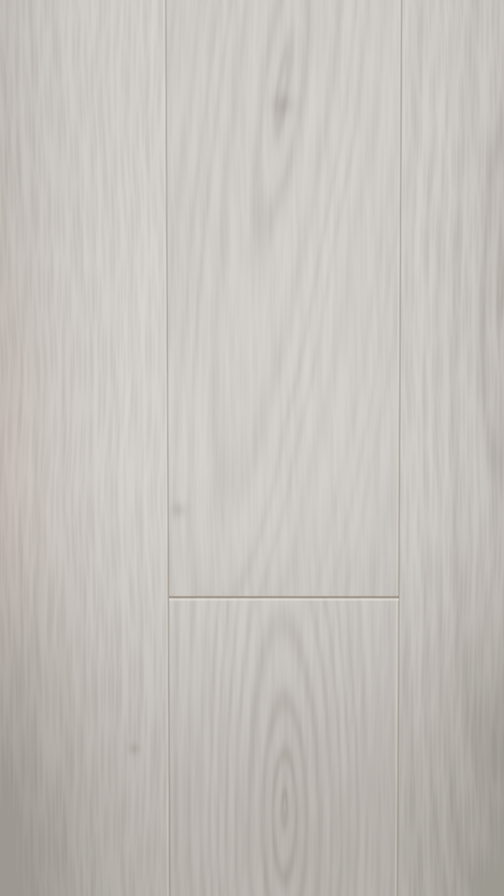
Reproduce this texture procedurally as a Shadertoy shader.

```glsl
// Pale oak floor: wide staggered planks with arched grain, pores, knots and soft shading.

const vec3 LIGHT_OAK = vec3(0.825, 0.812, 0.795);
const vec3 MID_OAK = vec3(0.73, 0.71, 0.69);
const vec3 DARK_OAK = vec3(0.635, 0.62, 0.592);
const vec3 GROOVE = vec3(0.56, 0.52, 0.47);
const vec3 BEVEL = vec3(0.88, 0.87, 0.84);
const vec2 PLANK = vec2(0.46, 2.4);      // width, length
const vec2 CORNER = vec2(0.333, 0.593);  // where one plank starts

vec2 hash2(vec2 p) {
    vec3 q = fract(p.xyx * vec3(0.1031, 0.103, 0.0973));
    q += dot(q, q.yzx + 33.33);
    return fract((q.xx + q.yz) * q.zy);
}

// Distance to the nearest scattered point
float cellular(vec2 p) {
    vec2 cell = floor(p), f = fract(p);
    float nearest = 2.0;
    for (int j = -1; j <= 1; j++)
        for (int i = -1; i <= 1; i++) {
            vec2 o = vec2(i, j);
            nearest = min(nearest, length(o + hash2(cell + o) - f));
        }
    return nearest;
}

// Smooth wandering value, roughly -1 to 1
float layeredSines(vec2 p) {
    float sum = 0.0, amp = 0.5;
    for (int i = 0; i < 4; i++) {
        sum += amp * sin(p.x + 1.7 * sin(p.y + float(i)));
        p = mat2(1.5, 0.9, -0.9, 1.5) * p + 2.3;
        amp *= 0.55;
    }
    return sum;
}

float line(float d, float halfWidth, float px) {
    return 1.0 - smoothstep(halfWidth - px, halfWidth + px, abs(d));
}

// Growth heart of a plank: centre, flattening, lean
vec4 plankHeart(vec2 id) {
    if (id.x < 0.0) return vec4(-0.5, 0.8, 0.08, 0.0);
    if (id.x > 0.0) return vec4(0.99, 1.2, 0.1, 0.02);
    return id.y < 0.0 ? vec4(0.565, 0.18, 0.18, 0.0) : vec4(0.56, 1.6, 0.12, 0.13);
}

// Nested arches around the heart, fading to straight grain
float rings(vec2 p, vec4 heart, float spacing) {
    vec2 q = p - heart.xy;
    q.x -= heart.w * q.y;
    float d = length(vec2(q.x, q.y * heart.z));
    d += 0.007 * layeredSines(p * vec2(9.0, 3.5));
    float wave = 0.5 + 0.5 * sin(6.2832 * d / spacing + 1.8 * sin(d * 47.0));
    return wave * wave * (0.2 + 0.8 * exp(-7.0 * d)) + 0.45 * exp(-42.0 * d);
}

// Short dark dashes that follow the grain
float pores(vec2 p, vec2 scale) {
    return 1.0 - smoothstep(0.1, 0.65, cellular(p * scale));
}

float knots(vec2 p) {
    vec3 spots[3] = vec3[3](vec3(0.562, 1.57, 0.022), vec3(0.354, 0.766, 0.015),
                            vec3(0.262, 0.292, 0.011));
    float sum = 0.0;
    for (int i = 0; i < 3; i++) {
        vec2 q = (p - spots[i].xy) / spots[i].z;
        sum += exp(-dot(q, q));
    }
    return sum;
}

// Light falls off toward the sides and the near end
float shade(vec2 p) {
    float side = pow(abs(p.x - 0.52) * 2.0, 3.0);
    float low = 1.0 - smoothstep(-0.05, 0.92, p.y);
    return 0.7 * side + 1.15 * low + 0.55 * side * low;
}

void mainImage(out vec4 fragColor, in vec2 fragCoord) {
    float px = 1.0 / iResolution.x;
    vec2 p = fragCoord * px, floorPos = p;
    floorPos.x = 0.565 + (p.x - 0.565) / (1.0 + 0.02 * (p.y - 0.9));

    // Plank layout, every other column shifted by half a length
    vec2 grid = (floorPos - CORNER) / PLANK;
    float column = floor(grid.x);
    grid.y += 0.5 * mod(column, 2.0);
    vec2 id = vec2(column, floor(grid.y));
    vec2 seam = (grid - round(grid)) * PLANK;

    // Grain, pores and mottling as one darkness value
    vec4 heart = plankHeart(id);
    float middle = 1.0 - min(abs(column), 1.0);
    float lower = middle * step(id.y, -1.0);
    vec2 fibre = floorPos + vec2(0.006 * layeredSines(floorPos * vec2(5.0, 4.0)), 0.0) + id * 3.7;
    float fine = pores(fibre, vec2(125.0, 7.0));
    float broad = pores(fibre, vec2(60.0, 2.5));
    float dark = shade(p) + 0.2 * (hash2(id + 9.0).x - 0.5);
    dark += mix(0.5, 0.62, lower) * rings(floorPos, heart, mix(0.036, 0.021, lower));
    dark += mix(0.28, 0.16, middle) * (fine - 0.3) + 0.16 * (broad - 0.3);
    dark += 0.1 * layeredSines(floorPos * vec2(7.0, 2.2) + id * 5.0);
    dark += 0.6 * knots(floorPos);

    vec3 color = mix(LIGHT_OAK, MID_OAK, clamp(dark, -0.3, 1.0));
    color = mix(color, DARK_OAK, clamp(dark - 1.0, 0.0, 1.2));
    // Faint warm cast along the left side
    color += vec3(0.012, -0.004, -0.004) * exp(-9.0 * p.x - 5.0 * pow(p.y - 0.85, 2.0));

    // Long joints, then end joints with a bright bevel
    color = mix(color, BEVEL, 0.35 * line(seam.x + 0.004, 0.0016, px));
    color = mix(color, GROOVE, 0.5 * line(seam.x, 0.0014, px));
    color = mix(color, BEVEL, 0.8 * line(seam.y + 0.005, 0.0018, px));
    color = mix(color, GROOVE, 0.85 * line(seam.y, 0.0018, px));
    fragColor = vec4(color, 1.0);
}
```
